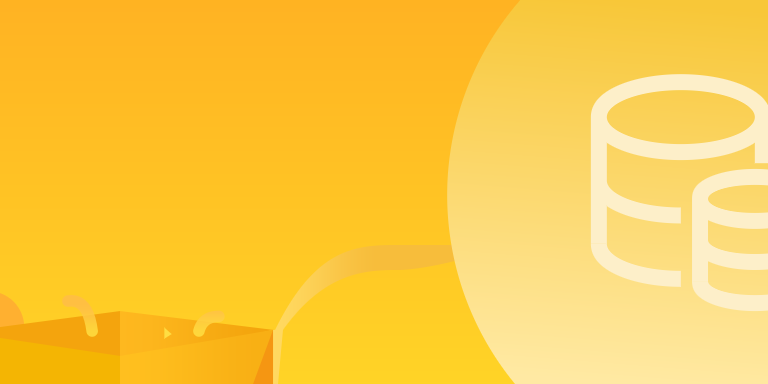
Reproduce this background procedurally as a WebGL 2 fragment shader.

```glsl
#version 300 es
precision highp float;
// Warm yellow banner: open box with a ribbon, and a pale disc holding a stacked-cylinder icon.
uniform vec2 u_resolution;
out vec4 fragColor;

// Lengths are in canvas heights: x runs 0..2, y runs 0..1 upward.
const vec3 SKY_TOP = vec3(1.0, 0.70, 0.135);
const vec3 SKY_LOW = vec3(1.0, 0.83, 0.15);
const vec3 DISC_TOP = vec3(0.972, 0.78, 0.22);
const vec3 DISC_LOW = vec3(1.0, 0.915, 0.64);
const vec3 ICON = vec3(0.992, 0.937, 0.79);
const vec3 RIBBON_PALE = vec3(1.0, 0.85, 0.38);
const vec3 RIBBON_DEEP = vec3(0.968, 0.74, 0.23);
const vec3 BLOB = vec3(1.0, 0.69, 0.19);
const vec3 INNER_DARK = vec3(0.955, 0.645, 0.05);
const vec3 INNER_LIGHT = vec3(0.995, 0.72, 0.12);
const vec3 FRONT_LEFT = vec3(0.955, 0.71, 0.01);
const vec3 FRONT_RIGHT = vec3(1.0, 0.75, 0.12);
const vec3 FLAP = vec3(0.96, 0.59, 0.07);
const vec3 HANDLE_TOP = vec3(1.0, 0.74, 0.28);
const vec3 HANDLE_LOW = vec3(1.0, 0.87, 0.26);

const vec2 DISC_CENTER = vec2(1.9375, 0.492);
const float DISC_RADIUS = 0.773;
const float STROKE = 0.0208;         // half width of the icon lines
const float HANDLE_WIDTH = 0.015;    // half width of the handles
const vec2 LEFT = vec2(-0.1, 0.135); // box corners
const vec2 BACK = vec2(0.3125, 0.190);
const vec2 FRONT = vec2(0.3125, 0.073);
const vec2 RIGHT = vec2(0.711, 0.141);
const float BASE = -0.1;

float cover(float d) {
    return clamp(0.5 - d * u_resolution.y, 0.0, 1.0);
}

// Signed distance to the line a-b, positive on its right side
float side(vec2 p, vec2 a, vec2 b) {
    vec2 e = normalize(b - a);
    return dot(p - a, vec2(e.y, -e.x));
}

float triangle(vec2 p, vec2 a, vec2 b, vec2 c) {
    return max(side(p, a, b), max(side(p, b, c), side(p, c, a)));
}

float quad(vec2 p, vec2 a, vec2 b, vec2 c, vec2 d) {
    return max(max(side(p, a, b), side(p, b, c)), max(side(p, c, d), side(p, d, a)));
}

float ellipse(vec2 p, vec2 r) {
    p += 1e-5;
    float k = length(p / r);
    return k * (k - 1.0) / length(p / (r * r));
}

// Outlined cylinder with a rim and two lower rings; q is relative to the rim centre
float cylinder(vec2 q, vec2 r, float gap) {
    float d = abs(ellipse(q, r)) - STROKE;
    float wall = abs(abs(q.x) - r.x) - STROKE;
    d = min(d, max(wall, max(q.y, -2.0 * gap - q.y)));
    for (int i = 1; i <= 2; i++) {
        vec2 ring = q + vec2(0.0, gap * float(i));
        d = min(d, max(abs(ellipse(ring, r)) - STROKE, ring.y));
    }
    return d;
}

// Stroke along a quadratic curve
float curve(vec2 p, vec2 a, vec2 b, vec2 c) {
    float d = 1.0;
    vec2 last = a;
    for (int i = 1; i <= 10; i++) {
        float t = float(i) / 10.0;
        vec2 next = mix(mix(a, b, t), mix(b, c, t), t);
        vec2 e = next - last;
        float h = clamp(dot(p - last, e) / dot(e, e), 0.0, 1.0);
        d = min(d, length(p - last - e * h));
        last = next;
    }
    return d - HANDLE_WIDTH;
}

float ribbon(vec2 p) {
    float bend = max(1.0417 - p.x, 0.0);
    float t = bend / 0.3255;
    float upper = 0.362 - 0.2214 * t * t * t;
    float lower = 0.297 - 0.156 * pow(bend / 0.3047, 2.7);
    lower += 0.0234 * pow(max(p.x - 1.0417, 0.0) / 0.143, 1.5);
    float slope = 2.04 * t * t;
    float band = max(p.y - upper, lower - p.y) / sqrt(1.0 + slope * slope);
    band = max(band, 0.711 - p.x);
    float tail = max(max(0.711 - p.x, p.x - mix(0.724, 0.737, p.y / 0.141)), p.y - 0.141);
    return min(band, tail);
}

void main() {
    vec2 p = gl_FragCoord.xy / u_resolution.y;
    vec3 color = mix(SKY_LOW, SKY_TOP, p.y);

    // Ribbon and the rounded shape behind the box
    vec3 ribbonColor = mix(RIBBON_PALE, RIBBON_DEEP, smoothstep(0.7, 1.0, p.x));
    color = mix(color, ribbonColor, cover(ribbon(p)));
    color = mix(color, BLOB, cover(length(p - vec2(-0.031, 0.148)) - 0.094));

    // Inside of the box
    vec2 floorPoint = FRONT - vec2(0.0, 0.03);
    float across = smoothstep(FRONT.x, RIGHT.x, p.x);
    color = mix(color, INNER_DARK, cover(triangle(p, LEFT, floorPoint, BACK)));
    vec3 innerColor = mix(INNER_LIGHT, INNER_DARK, across);
    color = mix(color, innerColor, cover(triangle(p, BACK, floorPoint, RIGHT)));

    // Handles and a scrap of confetti
    float handles = curve(p, vec2(0.177, 0.216), vec2(0.229, 0.224), vec2(0.240, 0.138));
    handles = min(handles, curve(p, vec2(0.570, 0.176), vec2(0.528, 0.176), vec2(0.518, 0.138)));
    vec3 handleColor = mix(HANDLE_LOW, HANDLE_TOP, smoothstep(0.13, 0.21, p.y));
    color = mix(color, handleColor, 0.85 * cover(handles));
    float scrap = triangle(p, vec2(0.428, 0.147), vec2(0.428, 0.118), vec2(0.447, 0.130));
    color = mix(color, HANDLE_LOW, cover(scrap));

    // Front of the box
    float frontLeft = quad(p, LEFT, vec2(LEFT.x, BASE), vec2(FRONT.x, BASE), FRONT);
    float frontRight = quad(p, FRONT, vec2(FRONT.x, BASE), vec2(RIGHT.x, BASE), RIGHT);
    color = mix(color, FRONT_LEFT, cover(frontLeft));
    color = mix(color, mix(FRONT_RIGHT, INNER_DARK, 0.6 * across), cover(frontRight));
    color = mix(color, FLAP, cover(triangle(p, RIGHT, vec2(0.622, BASE), vec2(RIGHT.x, BASE))));

    // Disc
    float shade = clamp(p.y + 0.08 * (p.x - 1.6), 0.0, 1.0);
    color = mix(color, mix(DISC_LOW, DISC_TOP, shade), cover(length(p - DISC_CENTER) - DISC_RADIUS));

    // Icon: the large cylinder is cut away around the small one
    vec2 q = p - vec2(1.773, 0.695);
    float large = max(cylinder(q, vec2(0.2135, 0.0911), 0.165), min(q.x, -0.12 - q.y));
    float small = cylinder(p - vec2(1.966, 0.482), vec2(0.143, 0.0573), 0.107);
    color = mix(color, ICON, cover(min(large, small)));

    fragColor = vec4(color, 1.0);
}
```
